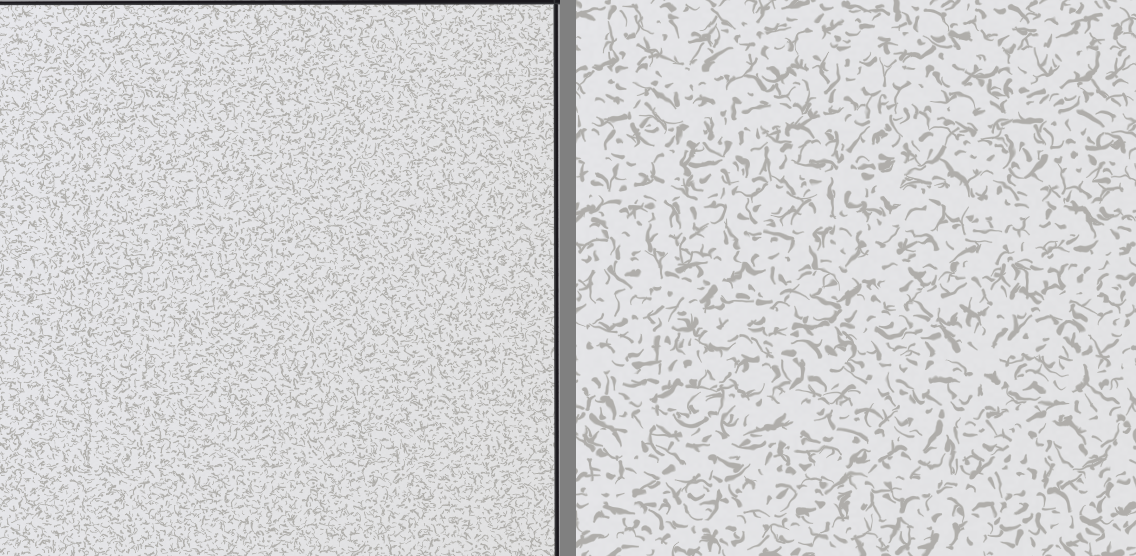
Left: the whole. Right: its middle third, enlarged.
Reproduce this texture procedurally as a Shadertoy shader.

```glsl
// Pale laminate panel covered in short grey curved flecks, with a dark trim along the top and right.

const vec3 BASE_LEFT = vec3(0.902, 0.904, 0.920);
const vec3 BASE_RIGHT = vec3(0.880, 0.880, 0.882);
const vec3 FLECK_COLOR = vec3(0.685, 0.680, 0.665);
const vec3 TRIM_COLOR = vec3(0.10, 0.09, 0.11);
const vec3 TRIM_SHEEN = vec3(0.20, 0.20, 0.21);
const vec3 OUTSIDE_COLOR = vec3(0.66, 0.66, 0.67);

const float LONG_CELL = 0.0155;     // spacing of the long flecks
const float SHORT_CELL = 0.0105;    // spacing of the chips between them
const float FLECK_WIDTH = 0.00112;  // mean half width
const float TWIG_CHANCE = 0.45;
const float RAGGED_SCALE = 260.0;
const float RAGGED_AMOUNT = 0.0022;
const float GRAIN = 0.012;

float hash(vec2 p) {
    return fract(sin(dot(p, vec2(127.1, 311.7))) * 43758.5453);
}

float noise(vec2 p) {
    vec2 i = floor(p), f = fract(p);
    f = f * f * (3.0 - 2.0 * f);
    return mix(mix(hash(i), hash(i + vec2(1, 0)), f.x),
               mix(hash(i + vec2(0, 1)), hash(i + vec2(1, 1)), f.x), f.y);
}

vec2 toLocal(vec2 p, float angle) {
    float c = cos(angle), s = sin(angle);
    return vec2(c * p.x + s * p.y, c * p.y - s * p.x);
}

// Distance to a bent stroke along x that is thick at one end and thin at the other
float strokeDistance(vec2 p, float halfLength, float width, float bend) {
    float along = clamp(p.x / halfLength, -1.0, 1.0);
    p.y -= bend * halfLength * (along * along - 0.4);
    float taper = mix(1.25, 0.5, 0.5 + 0.5 * along);
    return length(vec2(p.x - along * halfLength, p.y)) - width * taper;
}

// Nearest fleck of one scattered layer
float fleckLayer(vec2 p, float cell, float minHalf, float maxHalf, float twigChance) {
    vec2 home = floor(p / cell);
    float nearest = 1.0;
    for (int y = -1; y <= 1; y++)
    for (int x = -1; x <= 1; x++) {
        vec2 id = home + vec2(x, y);
        vec2 seed = id + cell * 1000.0;
        vec2 center = (id + vec2(hash(seed), hash(seed + 17.3))) * cell;

        // Directions lean gently towards the horizontal
        float turn = 2.0 * hash(seed + 31.7) - 1.0;
        float angle = 1.57 * turn * mix(1.0, abs(turn), 0.45);
        angle += 3.14159 * step(0.5, hash(seed + 43.1));

        float halfLength = mix(minHalf, maxHalf, hash(seed + 59.9));
        float width = FLECK_WIDTH * mix(0.6, 1.5, pow(hash(seed + 71.3), 1.6));
        float bend = 1.1 * (hash(seed + 83.7) - 0.5);
        vec2 q = toLocal(p - center, angle);
        nearest = min(nearest, strokeDistance(q, halfLength, width, bend));

        // Side twig that leaves the thick half of the stroke
        if (hash(seed + 97.1) < twigChance) {
            float side = hash(seed + 103.3) < 0.5 ? -1.0 : 1.0;
            float twigLength = halfLength * mix(0.35, 0.6, hash(seed + 113.9));
            vec2 t = toLocal(q + vec2(0.3 * halfLength, 0.0), side * mix(0.6, 1.3, hash(seed + 127.7)));
            t.x -= twigLength;
            nearest = min(nearest, strokeDistance(t, twigLength, width, -bend));
        }
    }
    return nearest;
}

float band(float v, float from, float to, float soft) {
    return smoothstep(from - soft, from + soft, v) * (1.0 - smoothstep(to - soft, to + soft, v));
}

void mainImage(out vec4 fragColor, in vec2 fragCoord) {
    vec2 uv = fragCoord / iResolution.xy;
    vec2 p = fragCoord / iResolution.y;
    float pixel = 1.0 / iResolution.y;

    // Panel with a faint shift of light and fine grain
    float light = clamp(0.75 * uv.x + 0.25 * (1.0 - uv.y), 0.0, 1.0);
    vec3 color = mix(BASE_LEFT, BASE_RIGHT, light);
    color += GRAIN * (noise(p * 400.0) - 0.5);

    // Flecks with ragged outlines
    vec2 ragged = vec2(noise(p * RAGGED_SCALE), noise(p * RAGGED_SCALE + 57.0)) - 0.5;
    vec2 warped = p + RAGGED_AMOUNT * ragged;
    float d = min(fleckLayer(warped, LONG_CELL, 0.0035, 0.0095, TWIG_CHANCE),
                  fleckLayer(warped, SHORT_CELL, 0.0008, 0.0038, 0.0));
    float soft = max(0.75 * pixel, 0.0006);
    color = mix(color, FLECK_COLOR, 1.0 - smoothstep(-soft, soft, d));

    // Slightly tilted trim, with the strip beyond it
    float top = 1.0 - uv.y;
    float topOuter = 0.0040 * (1.0 - uv.x);
    float topInner = mix(0.0092, 0.0078, uv.x);
    float rightInner = mix(0.9905, 0.9885, uv.y);
    float rightOuter = rightInner + 0.0078;
    float edge = 0.75 * pixel;
    float outside = max(1.0 - smoothstep(-edge, edge, top - topOuter + edge),
                        smoothstep(-edge, edge, uv.x - rightOuter));
    float trim = max(band(top, topOuter - edge, topInner, edge),
                     band(uv.x, rightInner, rightOuter, edge));
    float sheen = max(band(top, topInner - 0.003, topInner, edge),
                      band(uv.x, rightInner, rightInner + 0.003, edge));
    color = mix(color, OUTSIDE_COLOR, outside);
    color = mix(color, mix(TRIM_COLOR, TRIM_SHEEN, sheen), trim);

    fragColor = vec4(color, 1.0);
}
```
